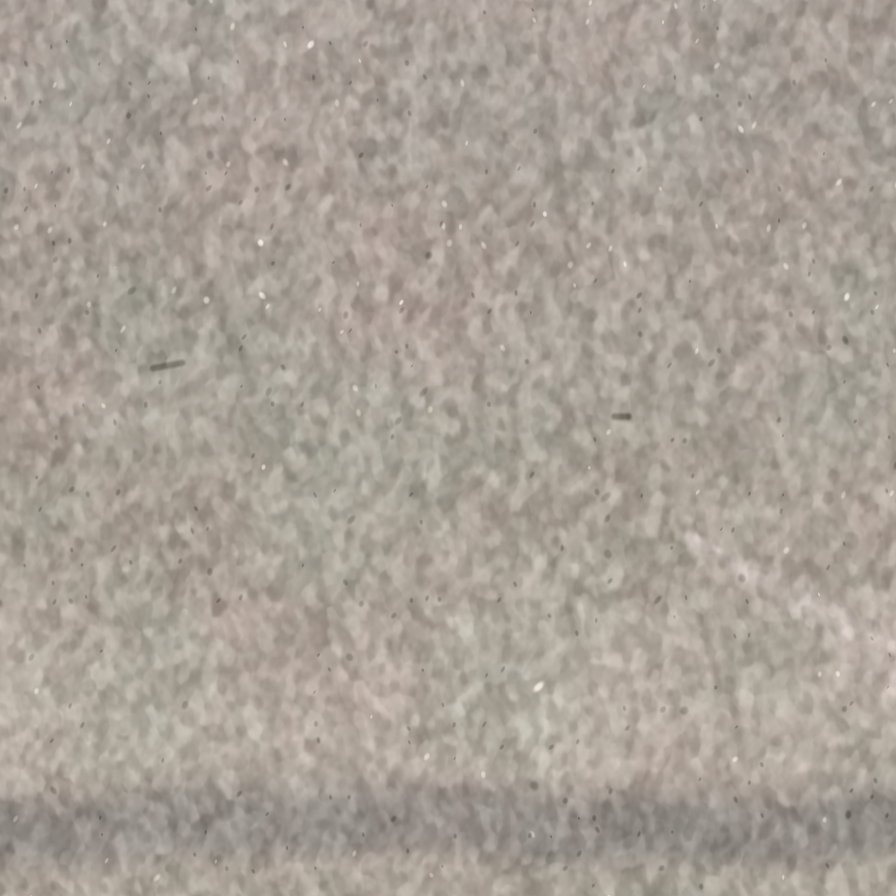
Reproduce this texture procedurally as a Shadertoy shader.

```glsl
vec3 hash3(vec2 p) {
    vec3 q = fract(p.xyx * vec3(0.1031, 0.1030, 0.0973));
    q += dot(q, q.yxz + 33.33);
    return fract((q.xxy + q.yzz) * q.zyx);
}

// Soft cellular noise: each jittered grain spreads its own tone, result in -0.5..0.5
float grains(vec2 p, float sharpness) {
    vec2 cell = floor(p);
    float tone = 0.0, total = 0.0;
    for (int y = -1; y <= 1; y++)
    for (int x = -1; x <= 1; x++) {
        vec2 id = cell + vec2(x, y);
        vec3 h = hash3(id + 57.0);
        vec2 d = id + h.xy - p;
        float weight = exp(-sharpness * dot(d, d));
        tone += weight * h.z;
        total += weight;
    }
    return tone / total - 0.5;
}

// Sparse soft ellipses, one at most in each cell
float specks(vec2 p, float share, float seed) {
    vec2 id = floor(p);
    vec3 h = hash3(id + seed);
    vec3 form = hash3(id + seed + 91.0);
    vec2 d = fract(p) - mix(vec2(0.3), vec2(0.7), h.xy);
    d.x += d.y * (form.x - 0.6);
    d.x *= 1.0 + 0.7 * form.y;
    float radius = mix(0.13, 0.27, form.z);
    return step(h.z, share) * (1.0 - smoothstep(radius * 0.3, radius, length(d)));
}

float segmentDistance(vec2 p, vec2 a, vec2 b) {
    vec2 ab = b - a;
    return length(p - a - ab * clamp(dot(p - a, ab) / dot(ab, ab), 0.0, 1.0));
}

void mainImage(out vec4 fragColor, in vec2 fragCoord) {
    vec2 uv = fragCoord / iResolution.xy;
    float wobble = 0.006 * sin(uv.x * 9.0 + 1.0) + 0.004 * sin(uv.x * 23.0);
    float height = uv.y + wobble;

    // Broad light and shade, with a dark strip near the lower edge
    float shade = -0.012 * smoothstep(0.25, 0.65, height);
    shade += 0.035 * exp(-pow((height - 0.2) / 0.1, 2.0));
    float strip = smoothstep(0.025, 0.06, height) * (1.0 - smoothstep(0.095, 0.14, height));
    shade -= 0.085 * strip;
    shade += 0.04 * grains(uv * 7.0, 3.0);

    // Grains of three sizes, slightly taller than wide
    vec2 bent = uv + 0.002 * sin(uv.yx * vec2(61.0, 47.0));
    float grit = 0.12 * grains(bent * vec2(118.0, 84.0), 5.0);
    grit += 0.12 * grains(bent * vec2(76.0, 58.0) + 13.0, 6.0);
    grit += 0.05 * grains(bent * vec2(190.0, 150.0) + 31.0, 4.0);

    vec3 color = vec3(0.667, 0.634, 0.592) + shade + grit;

    // Patches of green, pink and cooler grey
    float tint = grains(uv * 10.0 + 5.0, 3.0) + 0.5 * grains(uv * 38.0, 4.0);
    color += tint * vec3(0.025, -0.010, -0.002);
    color += strip * vec3(-0.012, 0.0, 0.018);
    color.b += 0.012 * smoothstep(0.4, 0.9, height);

    // Dark pits and pale chips
    float pits = specks(uv * vec2(58.0, 50.0), 0.08, 11.0);
    pits = max(pits, specks(uv * 34.0 + 0.37, 0.05, 29.0));
    color -= 0.13 * pits * vec3(1.0, 0.96, 0.95);
    float upper = smoothstep(0.45, 0.75, uv.y);
    float chips = specks(uv * vec2(50.0, 44.0) + 0.61, 0.025 + 0.045 * upper, 43.0);
    color += 0.15 * chips * vec3(1.0, 0.98, 0.93);
    float bright = specks(uv * 32.0 + 0.2, 0.03 * upper, 71.0);
    color += 0.24 * bright;

    // Pale scuff widening toward the right edge
    float along = smoothstep(0.76, 1.0, uv.x);
    float scuff = segmentDistance(uv, vec2(0.77, 0.4), vec2(1.02, 0.255));
    float width = mix(0.012, 0.042, along) * (1.0 + grains(uv * 45.0 + 3.0, 5.0));
    scuff = 1.0 - smoothstep(width * 0.2, width, scuff);
    color += scuff * (0.065 + 0.12 * grains(uv * vec2(64.0, 52.0), 6.0)) * vec3(1.0, 0.93, 1.1);

    // Two short dark marks
    float marks = segmentDistance(uv, vec2(0.171, 0.589), vec2(0.203, 0.595));
    marks = min(marks, segmentDistance(uv, vec2(0.686, 0.535), vec2(0.701, 0.535)));
    color -= 0.19 * (1.0 - smoothstep(0.001, 0.006, marks));

    fragColor = vec4(clamp(color, 0.0, 1.0), 1.0);
}
```
